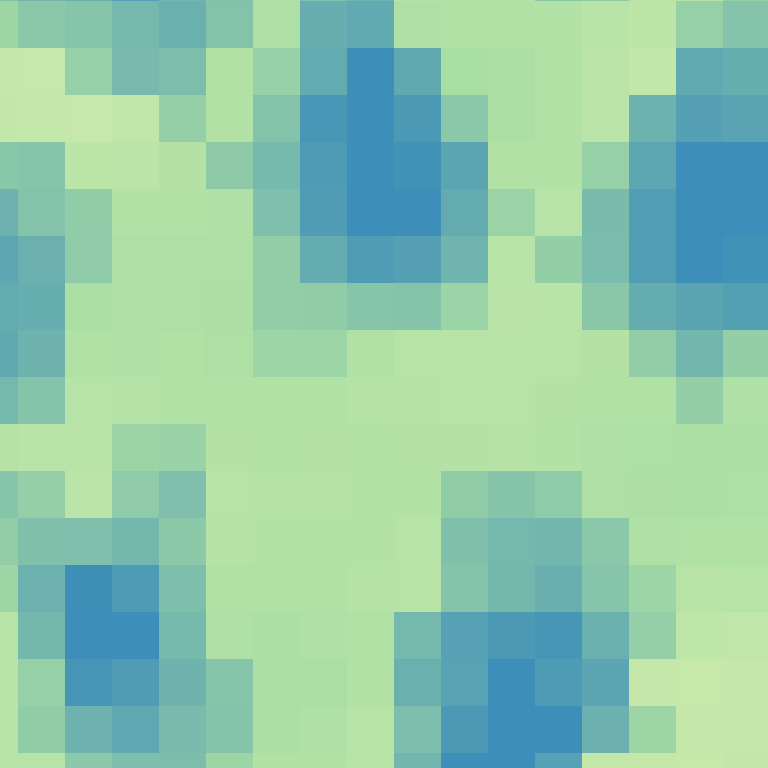
Give the GLSL for this texture, as a WebGL 2 fragment shader.

```glsl
#version 300 es
precision highp float;

uniform vec2 u_resolution;
out vec4 fragColor;

const float CELLS = 16.34;
const vec2 GRID_OFFSET = vec2(0.62, 0.68);
const float POOL_SPACING = 8.8;
const float SHORE_DEPTH = 0.1;
const float MAX_DEPTH = 0.96;

const vec3 LIME = vec3(0.785, 0.915, 0.67);
const vec3 LEAF = vec3(0.66, 0.87, 0.64);
const vec3 BLUE = vec3(0.22, 0.545, 0.725);

float hash(vec2 p) {
    return fract(sin(dot(p, vec2(127.1, 311.7))) * 43758.5453);
}

float valueNoise(vec2 p) {
    vec2 i = floor(p);
    vec2 f = fract(p);
    vec2 s = f * f * (3.0 - 2.0 * f);
    float low = mix(hash(i), hash(i + vec2(1.0, 0.0)), s.x);
    float high = mix(hash(i + vec2(0.0, 1.0)), hash(i + 1.0), s.x);
    return mix(low, high, s.y);
}

// Distance to the nearest stretched pool on a staggered, jittered lattice
float poolDistance(vec2 p, float jitter) {
    float nearest = 10.0;
    for (int y = -1; y <= 1; y++) {
        for (int x = -2; x <= 2; x++) {
            vec2 tile = floor(p) + vec2(x, y);
            vec2 shift = vec2(hash(tile + 3.7), hash(tile + 9.2)) - 0.5;
            vec2 center = tile + 0.5 + jitter * shift;
            center.x += 0.5 * mod(tile.y, 2.0);
            float stretch = exp2(0.7 * (hash(tile + 17.4) - 0.6));
            float size = mix(0.85, 1.15, hash(tile + 26.9));
            vec2 d = (p - center) * vec2(1.0 / stretch, stretch) / size;
            nearest = min(nearest, length(d));
        }
    }
    return nearest;
}

// Depth of water in one cell: 0 on land, 1 at the deepest
float cellDepth(vec2 cell) {
    vec2 warp = vec2(valueNoise(cell * 0.3 + 61.2), valueNoise(cell * 0.3 + 83.5)) - 0.5;
    float depth = 1.33 - 2.7 * poolDistance(cell / POOL_SPACING + 0.2 + 0.25 * warp, 0.4);
    depth += 0.55 * (valueNoise(cell * 0.45 + 21.3) - 0.5);
    depth += 0.26 * (hash(cell + 5.1) - 0.5);
    return clamp(depth, 0.0, MAX_DEPTH) * step(SHORE_DEPTH, depth);
}

vec3 cellColor(vec2 cell) {
    float tint = valueNoise(cell * 0.23 + 40.6) + 0.1 * (hash(cell + 31.8) - 0.5);
    vec3 land = mix(LEAF, LIME, clamp(tint, 0.0, 1.0));
    float depth = cellDepth(cell);
    return depth > 0.0 ? mix(LEAF, BLUE, depth) : land;
}

void main() {
    float side = min(u_resolution.x, u_resolution.y);
    vec3 color = vec3(0.0);
    // Average four subsamples to smooth the cell edges
    for (int y = 0; y < 2; y++) {
        for (int x = 0; x < 2; x++) {
            vec2 subpixel = 0.5 * vec2(x, y) - 0.25;
            vec2 uv = (gl_FragCoord.xy + subpixel) / side;
            color += 0.25 * cellColor(floor(uv * CELLS + GRID_OFFSET));
        }
    }
    fragColor = vec4(color, 1.0);
}
```
